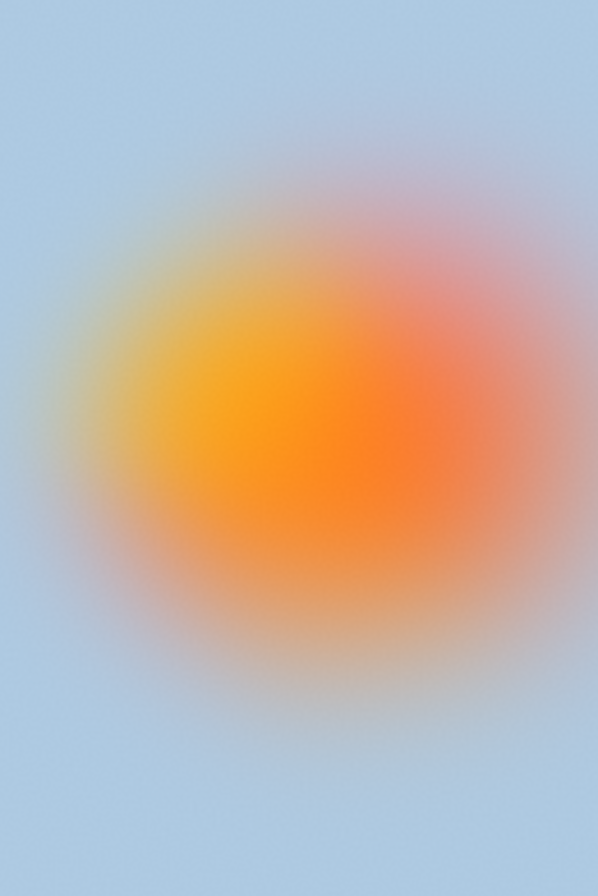
A Shadertoy shader for this background:

```glsl
// A soft, blurred sun of amber, flame and pink glowing on a pale blue sky.
// Colour spots are blended by normalised Gaussians, then laid over the sky
// through a lopsided radial falloff, with a trace of gradient-noise grain.

// Canvas is 1 wide and 1.5 high, origin at the lower left.
const vec2 CANVAS = vec2(1.0, 1.5);

// Palette
const vec3 SKY       = vec3(0.680, 0.790, 0.885);
const vec3 YELLOW    = vec3(1.00, 0.69, 0.09);
const vec3 AMBER     = vec3(0.98, 0.64, 0.08);
const vec3 FLAME     = vec3(1.00, 0.48, 0.10);
const vec3 CORAL     = vec3(1.00, 0.43, 0.22);
const vec3 PINK      = vec3(1.00, 0.40, 0.45);
const vec3 BLUSH     = vec3(1.00, 0.44, 0.40);
const vec3 TANGERINE = vec3(0.99, 0.54, 0.18);
const vec3 ROSE      = vec3(0.95, 0.50, 0.38);

// Glow shape
const vec2  GLOW_CENTER  = vec2(0.518, 0.768);
const float GLOW_RADIUS  = 0.350;               // mean half-strength radius
const vec2  GLOW_LEAN    = vec2(0.039, -0.005); // stretch towards one side
const vec2  GLOW_OVAL    = vec2(0.029, 0.008);  // stretch along an axis
const float EDGE_POWER   = 2.75;                // higher is a crisper edge
const float LEFT_CRISP   = 0.65;                // extra crispness at left
const float SPOT_SPREAD  = 0.14;

// Grain
const float GRAIN_SCALE  = 130.0;
const float GRAIN_AMOUNT = 0.008;

vec2 hashGradient(vec2 cell) {
    vec3 h = fract(cell.xyx * vec3(0.1031, 0.1030, 0.0973));
    h += dot(h, h.yzx + 33.33);
    float angle = 6.2832 * fract((h.x + h.y) * h.z);
    return vec2(cos(angle), sin(angle));
}

float gradientNoise(vec2 p) {
    vec2 cell = floor(p), f = fract(p);
    vec2 u = f * f * f * (f * (f * 6.0 - 15.0) + 10.0);
    vec2 e = vec2(1.0, 0.0);
    float a = dot(hashGradient(cell), f);
    float b = dot(hashGradient(cell + e.xy), f - e.xy);
    float c = dot(hashGradient(cell + e.yx), f - e.yx);
    float d = dot(hashGradient(cell + e.xx), f - e.xx);
    return mix(mix(a, b, u.x), mix(c, d, u.x), u.y);
}

// Weighted colour in rgb, weight in alpha.
vec4 spot(vec2 p, vec2 center, vec3 color) {
    vec2 q = (p - center) / SPOT_SPREAD;
    return vec4(color, 1.0) * exp(-0.5 * dot(q, q));
}

vec3 warmColor(vec2 p) {
    vec4 sum = spot(p, vec2(0.25, 0.91), YELLOW)
             + spot(p, vec2(0.42, 1.03), YELLOW)
             + spot(p, vec2(0.41, 0.83), AMBER)
             + spot(p, vec2(0.61, 0.75), FLAME)
             + spot(p, vec2(0.82, 0.80), CORAL)
             + spot(p, vec2(0.57, 1.21), PINK)
             + spot(p, vec2(0.80, 1.05), BLUSH)
             + spot(p, vec2(0.47, 0.52), TANGERINE)
             + spot(p, vec2(0.18, 0.48), ROSE);
    return sum.rgb / sum.a;
}

// 1 at the core, 0.5 at the direction-dependent radius, fading to 0.
float glowCoverage(vec2 p) {
    vec2 q = p - GLOW_CENTER;
    float r = max(length(q), 1e-4);
    vec2 dir = q / r;
    vec2 doubled = vec2(dir.x * dir.x - dir.y * dir.y, 2.0 * dir.x * dir.y);
    float radius = GLOW_RADIUS + dot(GLOW_LEAN, dir) + dot(GLOW_OVAL, doubled);
    float power = EDGE_POWER + LEFT_CRISP * smoothstep(0.0, 1.0, -dir.x);
    return exp2(-pow(r / radius, power));
}

void mainImage(out vec4 fragColor, in vec2 fragCoord) {
    vec2 p = fragCoord / iResolution.xy * CANVAS;

    // Glow over sky
    vec3 color = mix(SKY, warmColor(p), glowCoverage(p));

    // Fine grain
    color += GRAIN_AMOUNT * gradientNoise(p * GRAIN_SCALE);

    fragColor = vec4(clamp(color, 0.0, 1.0), 1.0);
}
```
